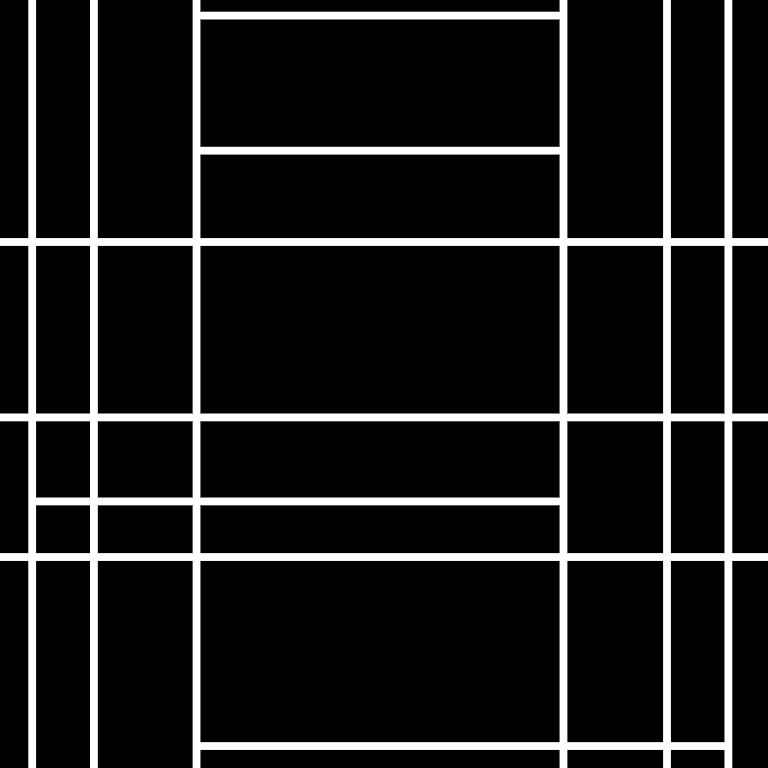
Reproduce this pattern procedurally as a Shadertoy shader.

```glsl
// Draws an irregular grid of white bars on a black ground.

const vec3 GROUND = vec3(0.0);
const vec3 BAR = vec3(1.0);
const float HALF_WIDTH = 0.0051;

// Centres of the upright bars, left to right
const float COLUMNS[6] = float[6](0.0419, 0.1223, 0.2559, 0.7337, 0.8685, 0.9484);

// Level bars, bottom to top: height, left end, right end
const vec3 ROWS[7] = vec3[7](
    vec3(0.0286, 0.2559, 0.9484),
    vec3(0.2747, -0.1, 1.1),
    vec3(0.3471, 0.0419, 0.7337),
    vec3(0.4565, -0.1, 1.1),
    vec3(0.6849, -0.1, 1.1),
    vec3(0.8038, 0.2559, 0.7337),
    vec3(0.9797, 0.2559, 0.7337)
);

// Smooth coverage of a band around a centre line
float band(float position, float centre, float halfWidth, float pixel) {
    return clamp((halfWidth - abs(position - centre)) / pixel + 0.5, 0.0, 1.0);
}

// Level bar cut off at both ends
float rowBar(vec2 uv, vec3 row, float halfWidth, vec2 pixel) {
    float middle = 0.5 * (row.y + row.z);
    float halfLength = 0.5 * (row.z - row.y);
    return band(uv.y, row.x, halfWidth, pixel.y) * band(uv.x, middle, halfLength, pixel.x);
}

void mainImage(out vec4 fragColor, in vec2 fragCoord) {
    vec2 uv = fragCoord / iResolution.xy;
    vec2 pixel = 1.0 / iResolution.xy;
    float cover = 0.0;

    // Upright bars
    for (int i = 0; i < 6; i++) {
        cover = max(cover, band(uv.x, COLUMNS[i], HALF_WIDTH, pixel.x));
    }

    // Level bars
    for (int i = 0; i < 7; i++) {
        cover = max(cover, rowBar(uv, ROWS[i], HALF_WIDTH, pixel));
    }

    fragColor = vec4(mix(GROUND, BAR, cover), 1.0);
}
```
